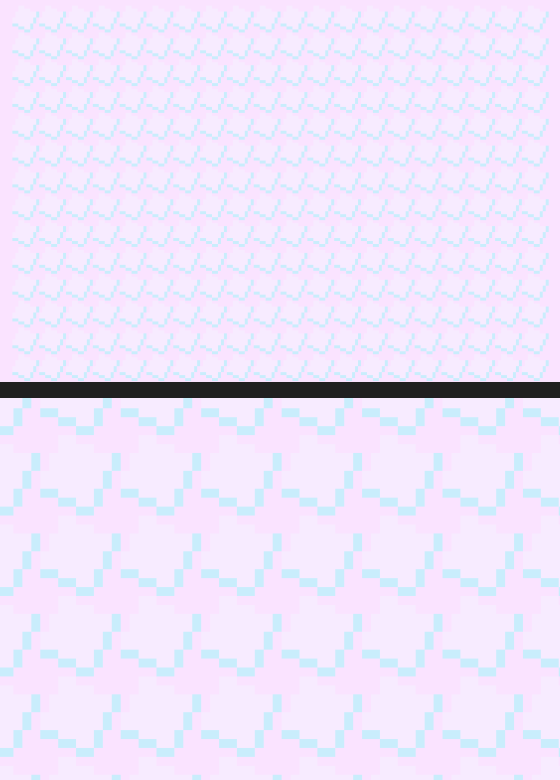
Top: the whole. Bottom: its middle third, enlarged.
Reproduce this pattern procedurally as a Shadertoy shader.

```glsl
// A 20 x 14 grid of tilted pixel squares on pale pink, each shaded in light blue
// along its lower and right edges. Every tile is 9 x 9 cells, coloured by stepped
// line tests; neighbouring cells are blended over one pixel for smooth edges.

const vec2 TILE_COUNT = vec2(20.0, 14.0);
const float CELLS = 9.0;                        // cells along a tile side
const float TILE_SIZE = 0.0702;                 // in canvas heights
const vec2 GRID_MARGIN = vec2(0.0324, 0.0147);  // left and top, in canvas heights

const vec3 BACKGROUND = vec3(0.98, 0.89, 1.00);
const vec3 FILL = vec3(0.97, 0.92, 1.00);
const vec3 SHADE = vec3(0.79, 0.93, 0.99);

// Colour of one whole cell, counted from the top left of the grid
vec3 cellColor(vec2 cell) {
    vec2 tile = floor((cell + 0.5) / CELLS);
    if (any(lessThan(tile, vec2(0.0))) || any(greaterThanEqual(tile, TILE_COUNT)))
        return BACKGROUND;

    vec2 c = cell - tile * CELLS;
    vec2 stair = floor((c + 0.25) * 0.5);       // rises one step every two cells

    // Signed cell distances to the four stepped sides
    float top = c.y - (stair.x - 1.0);
    float left = c.x - (2.0 - stair.y);
    float bottom = 6.0 + stair.x - c.y;
    float right = 9.0 - stair.y - c.x;

    if (abs(bottom) < 0.5 || abs(right) < 0.5) return SHADE;
    bool inside = min(min(top, left), min(bottom, right)) > -0.5;
    return inside ? FILL : BACKGROUND;
}

void mainImage(out vec4 fragColor, in vec2 fragCoord) {
    // Cell coordinates with y running down
    vec2 p = vec2(fragCoord.x, iResolution.y - fragCoord.y) / iResolution.y;
    float cellsPerHeight = CELLS / TILE_SIZE;
    vec2 q = (p - GRID_MARGIN) * cellsPerHeight;
    float pixelWidth = cellsPerHeight / iResolution.y;

    // Blend the four cells around the nearest corner by pixel coverage
    vec2 corner = floor(q + 0.5);
    vec2 cover = clamp((q - corner) / pixelWidth + 0.5, 0.0, 1.0);
    vec3 upper = mix(cellColor(corner - 1.0), cellColor(corner - vec2(0.0, 1.0)), cover.x);
    vec3 lower = mix(cellColor(corner - vec2(1.0, 0.0)), cellColor(corner), cover.x);

    fragColor = vec4(mix(upper, lower, cover.y), 1.0);
}
```
